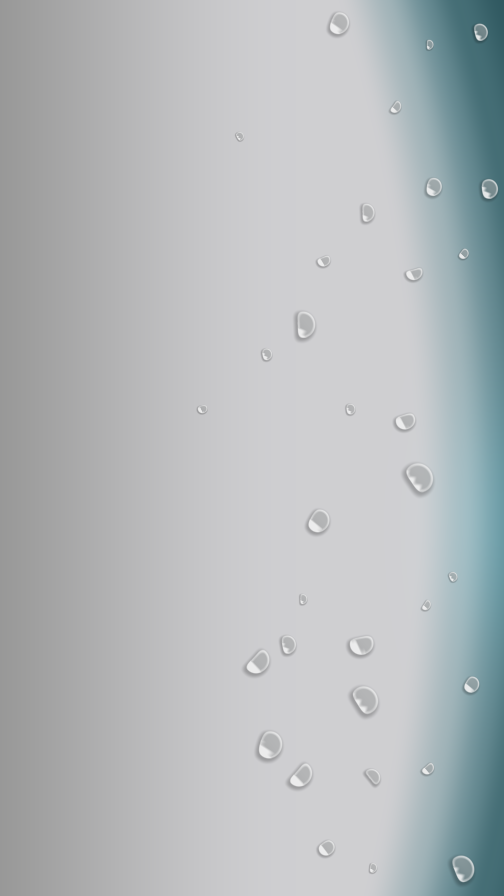
Reproduce this background procedurally as a Shadertoy shader.

```glsl
const vec3 SILVER = vec3(0.81, 0.81, 0.82);
const vec3 STEEL = vec3(0.54, 0.54, 0.535);
const vec3 MIST = vec3(0.61, 0.69, 0.71);
const vec3 TEAL = vec3(0.42, 0.555, 0.585);
const vec3 DEEP = vec3(0.27, 0.43, 0.46);
const vec3 ABYSS = vec3(0.19, 0.35, 0.38);
const float CELL = 0.11;

vec2 hash2(vec2 p) {
    vec3 h = fract(p.xyx * vec3(0.1031, 0.1030, 0.0973));
    h += dot(h, h.yzx + 33.33);
    return fract((h.xx + h.yz) * h.zy);
}

mat2 rotation(float angle) {
    float c = cos(angle), s = sin(angle);
    return mat2(c, s, -s, c);
}

float smoothMax(float a, float b, float k) {
    float h = max(k - abs(a - b), 0.0) / k;
    return max(a, b) + h * h * k * 0.25;
}

// Silver sheet with a bowed teal margin
vec3 backdrop(vec2 uv) {
    vec3 color = mix(STEEL, SILVER, smoothstep(-0.25, 0.6, uv.x));
    float bow = uv.y - 0.45;
    float depth = uv.x - 0.87 + 0.5 * bow * bow;
    color = mix(color, MIST, smoothstep(-0.05, 0.075, depth));
    color = mix(color, TEAL, smoothstep(0.05, 0.13, depth));
    color = mix(color, DEEP, smoothstep(0.11, 0.19, depth));
    color = mix(color, ABYSS, smoothstep(0.19, 0.28, depth));
    vec2 g = (uv - vec2(1.0, 0.41)) / vec2(0.12, 0.15);
    return color + vec3(0.02, 0.07, 0.08) * exp(-dot(g, g));
}

// Round bead with one flattened side
float dropDistance(vec2 q, float radius, float cut) {
    float bead = length(q * vec2(1.0, 0.92)) - radius;
    return smoothMax(bead, -q.x - cut * radius, 0.35 * radius);
}

vec3 addDrop(vec3 color, vec2 q, float radius, float angle, float cut, float px) {
    vec2 local = rotation(angle) * q;
    float d = dropDistance(local, radius, cut);
    vec2 shadowAt = rotation(angle) * (q + radius * vec2(0.12, 0.16));
    float shadow = dropDistance(shadowAt, radius, cut);
    color *= 1.0 - 0.24 * smoothstep(0.35 * radius, -0.1 * radius, shadow);

    // Clear body, bright lower crescent and fine rim
    float inside = smoothstep(px, -px, d);
    float facing = dot(q / radius, normalize(vec2(-0.75, -0.6)));
    float crescent = smoothstep(0.15, 0.6, facing + 0.12 * sin(9.0 * local.y / radius));
    float rim = smoothstep(0.12 * radius + px, 0.0, abs(d + 0.08 * radius));
    float sheen = smoothstep(-0.9, 0.5, -facing) * 0.12;
    float white = max(0.85 * crescent, rim * (0.35 + 0.3 * abs(facing)));
    vec3 body = mix(color, vec3(0.83, 0.84, 0.84), 0.3 + sheen);
    return mix(color, mix(body, vec3(0.97), white), inside);
}

// Jittered grid of drops, crowding toward the right
vec3 scatterDrops(vec3 color, vec2 p, float px) {
    vec2 home = floor(p / CELL);
    for (int j = -1; j <= 1; j++) {
        for (int i = -1; i <= 1; i++) {
            vec2 id = home + vec2(i, j);
            vec2 place = hash2(id + 17.0);
            vec2 kind = hash2(id + 53.0);
            vec2 form = hash2(id + 91.0);
            vec2 center = (id + 0.1 + 0.8 * place) * CELL;
            float chance = 0.52 * smoothstep(0.34, 0.68, center.x);
            if (kind.x > chance) continue;
            float radius = mix(0.008, 0.012, form.x);
            if (kind.y > 0.55) radius = mix(0.015, 0.028, form.x * form.x);
            float angle = mix(-0.8, 1.4, form.y);
            float cut = mix(0.3, 0.9, place.y);
            color = addDrop(color, p - center, radius, angle, cut, px);
        }
    }
    return color;
}

void mainImage(out vec4 fragColor, in vec2 fragCoord) {
    vec2 uv = fragCoord / iResolution.xy;
    vec2 p = fragCoord / iResolution.x;
    float px = 0.8 / iResolution.x;
    vec3 color = scatterDrops(backdrop(uv), p, px);
    fragColor = vec4(clamp(color, 0.0, 1.0), 1.0);
}
```
